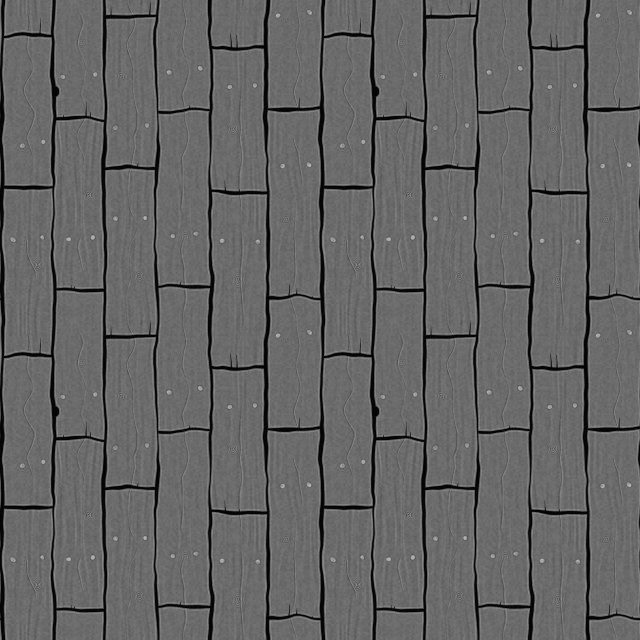
Give the GLSL for this texture map, as a three.js fragment shader.

```glsl
// Grey weathered wood planks in staggered columns with dark gaps, nails and grain.
varying vec2 vUv;

const float REPEATS = 2.0;   // tiles across and up
const float COLUMNS = 6.0;   // plank columns per tile
const float SOFT = 0.0022;   // edge smoothing in tile units
const float TAU = 6.28319;

float hash(vec2 p) {
  return fract(sin(dot(p, vec2(127.1, 311.7))) * 43758.55);
}

// Value noise that wraps after a whole number of cells
float noise(vec2 p, vec2 cells, float seed) {
  vec2 g = p * cells, i = floor(g), f = fract(g);
  f = f * f * (3.0 - 2.0 * f);
  vec2 a = mod(i, cells), b = mod(i + 1.0, cells);
  return mix(mix(hash(a + seed), hash(vec2(b.x, a.y) + seed), f.x),
             mix(hash(vec2(a.x, b.y) + seed), hash(b + seed), f.x), f.y);
}

float disc(float dist, float radius) {
  return 1.0 - smoothstep(radius - SOFT, radius + SOFT, dist);
}

// Shortest signed offset on the wrapping tile
float wrapOffset(float a) { return fract(a + 0.5) - 0.5; }

// Per column: top joints of both planks, then the nail heights of both
vec4 columnPlan(float column) {
  if (column < 0.5) return vec4(0.891, 0.417, 0.551, 0.258);
  if (column < 1.5) return vec4(0.628, 0.099, 0.258, 0.763);
  if (column < 2.5) return vec4(0.948, 0.479, 0.609, 0.323);
  if (column < 3.5) return vec4(0.656, 0.102, 0.263, 0.781);
  if (column < 4.5) return vec4(0.854, 0.398, 0.731, 0.245);
  return vec4(0.659, 0.070, 0.478, 0.958);
}

// Bend the straight plan into hand-cut edges
vec2 warp(vec2 p) {
  float sway = 0.0078 * cos(TAU * p.x) - 0.0026;
  float bendX = noise(p, vec2(12.0, 9.0), 3.0) + 0.4 * noise(p, vec2(12.0, 30.0), 8.0) - 0.7;
  float bendY = noise(p, vec2(15.0, 6.0), 5.0) + 0.3 * noise(p, vec2(40.0, 8.0), 9.0) - 0.65;
  return p + vec2(0.012 * bendX - sway, 0.015 * bendY);
}

// Height of the wavy fibres, curling around one knot
float fibres(vec2 p, vec2 toKnot) {
  float bend = 0.03 * noise(p, vec2(18.0, 6.0), 11.0);
  float strands = noise(p + vec2(bend, 0.0), vec2(110.0, 9.0), 13.0);
  float r = length(toKnot * vec2(1.0, 0.8));
  return mix(strands, 0.5 + 0.5 * sin(r * 1300.0), exp(-r * r * 5000.0));
}

// Dark splits rising from the lower plank end
float endSplits(float across, float rise, float id) {
  float split = 0.0;
  for (int k = 0; k < 3; k++) {
    vec2 key = vec2(id, float(k) + 40.0);
    float reach = 0.05 * pow(hash(key), 3.0) + 0.001;
    float x = (0.12 + 0.76 * hash(key + 7.0)) / COLUMNS;
    float width = 0.0022 * (1.0 - rise / reach);
    split = max(split, disc(abs(across - x), width) * step(rise, reach));
  }
  return split;
}

// Two nails in a row: x is the head, y its dark rim
vec2 nails(float across, float lift, float id) {
  vec2 mark = vec2(0.0);
  for (int k = 0; k < 2; k++) {
    float side = float(k);
    float h = hash(vec2(id, side + 20.0));
    float x = mix(0.2 + 0.25 * h * h * h, 0.75 + 0.08 * h, side) / COLUMNS;
    float r = length(vec2(across - x, lift - 0.007 * side + 0.003));
    mark = max(mark, vec2(disc(r, 0.0066), disc(abs(r - 0.0085), 0.001)));
  }
  return mark;
}

void main() {
  vec2 p = fract(vUv * REPEATS);
  vec2 q = warp(p);
  // Find the plank
  float column = mod(floor(q.x * COLUMNS), COLUMNS);
  float across = fract(q.x * COLUMNS) / COLUMNS;
  vec4 plan = columnPlan(column);
  bool first = fract(plan.x - q.y) < fract(plan.x - plan.y);
  float id = column * 2.0 + (first ? 0.0 : 1.0);
  float rise = fract(q.y - (first ? plan.y : plan.x));
  float lift = wrapOffset(q.y - (first ? plan.z : plan.w));
  // Gaps of uneven width, with one broken notch
  float sideGap = 0.0016 + 0.0056 * noise(p, vec2(12.0, 8.0), 17.0);
  float endGap = 0.0025 + 0.0048 * noise(p, vec2(18.0, 12.0), 19.0);
  float sideDist = min(across, 1.0 / COLUMNS - across) - sideGap;
  float endDist = min(abs(wrapOffset(q.y - plan.x)), abs(wrapOffset(q.y - plan.y))) - endGap;
  float notch = length((p - vec2(0.174, 0.714)) * vec2(1.0, 0.7)) - 0.011;
  float inside = min(min(sideDist, endDist), notch);
  // Embossed grain and speckle
  vec2 knot = vec2((0.25 + 0.5 * hash(vec2(id, 30.0))) / COLUMNS, 0.1 + 0.2 * hash(vec2(id, 31.0)));
  vec2 toKnot = vec2(across, rise) - knot;
  vec2 slant = vec2(0.003, -0.002);
  float relief = fibres(p, toKnot) - fibres(p + slant, toKnot + slant);
  float speckle = noise(p, vec2(170.0), 23.0) - 0.5;
  float grey = 0.42 + relief * mix(0.04, 0.13, hash(vec2(id, 33.0))) + 0.05 * speckle;
  // Hairline crack along the middle
  float hair = across - (0.4 + 0.25 * noise(p, vec2(6.0, 14.0), 27.0)) / COLUMNS;
  float hairDepth = 0.1 * smoothstep(0.3, 0.6, noise(p, vec2(6.0, 10.0), 29.0));
  grey += hairDepth * (disc(abs(hair - 0.004), 0.001) - disc(abs(hair), 0.001));
  // Light rims, nails, splits, then the gaps
  grey += 0.11 * disc(abs(inside - 0.0045), 0.0012);
  vec2 nail = nails(across, lift, id);
  grey = mix(grey - 0.07 * nail.y, 0.62 + 0.2 * speckle, nail.x);
  grey = mix(grey, 0.06, endSplits(across, rise, id));
  grey = mix(0.02, grey, smoothstep(-SOFT, SOFT, inside));
  gl_FragColor = vec4(vec3(grey), 1.0);
}
```
